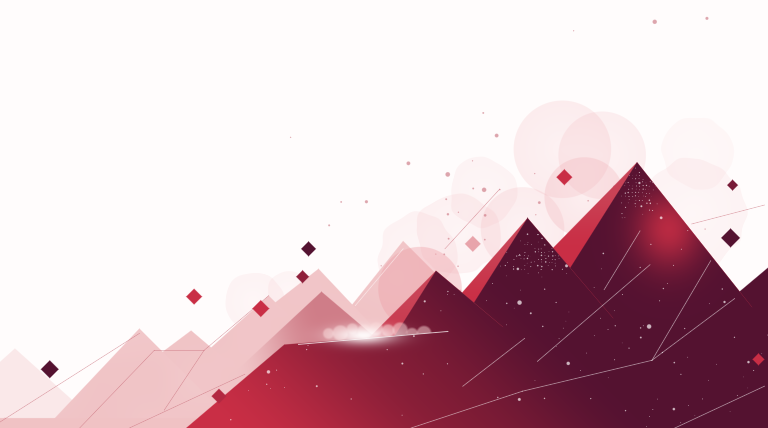
Write a WebGL 2 fragment shader that draws this background.

```glsl
#version 300 es
precision highp float;
// Crimson geometric mountains with pale clouds, drifting diamonds and fine lines.
uniform vec2 u_resolution;
out vec4 outColor;

const float HEIGHT = 4.3; // canvas height in scene units
const vec3 PAPER = vec3(1, .99, .99);
const vec3 BLUSH = vec3(.94, .76, .77);
const vec3 ROSE = vec3(.78, .42, .47);
const vec3 CRIMSON = vec3(.79, .18, .27);
const vec3 WINE = vec3(.5, .11, .21);
const vec3 PLUM = vec3(.33, .07, .19);

// Peaks: apex, left slope, right slope
const vec4 FAR_PEAKS[] = vec4[](
  vec4(4.05, 1.88, 1.25, 1), vec4(3.2, 1.6, .78, 1.06), vec4(2.7, 1.33, .9, 1),
  vec4(1.92, .98, .75, .85), vec4(1.4, 1, 1.06, 1));
const vec4 NEAR_PEAKS[] = vec4[](
  vec4(6.4, 2.67, 1.02, 1.26), vec4(5.3, 2.11, 1.14, 1.17), vec4(4.38, 1.58, 1, .84));
// Clouds: centre, radius, opacity
const vec4 CLOUDS[] = vec4[](
  vec4(5.65, 2.8, .49, .22), vec4(6.05, 2.74, .44, .2), vec4(5.87, 2.32, .4, .3),
  vec4(5.25, 2, .42, .22), vec4(4.85, 2.38, .34, .13), vec4(4.6, 1.95, .42, .16),
  vec4(4.2, 1.75, .4, .14), vec4(7, 2.75, .36, .09), vec4(6.95, 2.15, .55, .13),
  vec4(2.55, 1.28, .28, .13), vec4(2.92, 1.35, .23, .12));
// Diamonds: centre, half size, tone from pale to dark
const vec4 DIAMONDS[] = vec4[](
  vec4(.5, .59, .09, 1), vec4(1.95, 1.32, .08, .5), vec4(3.1, 1.8, .075, 1),
  vec4(3.04, 1.52, .065, .75), vec4(2.62, 1.2, .085, .5), vec4(2.2, .32, .075, .6),
  vec4(5.67, 2.52, .08, .5), vec4(7.34, 1.91, .095, 1), vec4(7.36, 2.44, .055, .85),
  vec4(4.75, 1.85, .08, .1), vec4(7.62, .69, .06, .5));
// Lines: start, end
const vec4 LIGHT_LINES[] = vec4[](
  vec4(4.13, 0, 5.25, .37), vec4(5.25, .37, 6.55, .68), vec4(6.55, .68, 7.38, 1.3),
  vec4(6.55, .68, 7.14, 1.68), vec4(5.4, .67, 6.53, 1.64), vec4(4.65, .42, 5.27, .9),
  vec4(6.07, 1.39, 6.43, 1.98), vec4(6.78, 0, 7.68, .42), vec4(3.57, 1.23, 4.05, 1.8));
const vec4 ROSE_LINES[] = vec4[](
  vec4(0, .06, 1.4, .95), vec4(.8, 0, 1.55, .78), vec4(1.55, .78, 2.05, .78),
  vec4(1.65, .18, 2.05, .78), vec4(2.05, .78, 2.7, 1.33), vec4(1.3, 0, 2.46, .54),
  vec4(4.47, 1.8, 5.02, 2.4), vec4(6.95, 2.05, 7.68, 2.24));

float hash(vec2 p) { return fract(sin(dot(p, vec2(127.1, 311.7))) * 43758.5453); }

float noise(vec2 p) {
  vec2 i = floor(p), f = smoothstep(0., 1., p - i), e = vec2(1, 0);
  return mix(mix(hash(i), hash(i + e), f.x), mix(hash(i + e.yx), hash(i + e.xx), f.x), f.y);
}

void paint(inout vec3 color, vec3 tint, float amount) { color = mix(color, tint, amount); }

float fill(float d, float aa) { return 1. - smoothstep(-aa, aa, d); }

float peak(vec2 p, vec4 k) {
  float slope = p.x < k.x ? k.z : k.w;
  return (p.y - k.y + slope * abs(p.x - k.x)) / length(vec2(1, slope));
}

float segment(vec2 p, vec4 s) {
  vec2 a = p - s.xy, b = s.zw - s.xy;
  return length(a - b * clamp(dot(a, b) / dot(b, b), 0., 1.));
}

float glow(vec2 p, vec2 centre, vec2 size) {
  vec2 q = (p - centre) / size;
  return exp(-dot(q, q));
}

// Random dots, one per cell; amount is the share of cells used
float specks(vec2 p, float cell, float amount, float aa) {
  vec2 id = floor(p / cell);
  vec2 centre = .3 + .4 * vec2(hash(id + 3.), hash(id + 7.));
  float radius = cell * mix(.04, .2, pow(hash(id + 5.), 3.));
  return step(hash(id), amount) * fill(length(p - (id + centre) * cell) - radius, aa);
}

vec3 slopeColor(vec2 p) {
  vec3 c = mix(CRIMSON, WINE, smoothstep(2.2, 5., p.x + p.y));
  paint(c, PLUM, smoothstep(4.6, 6.6, p.x + p.y));
  return mix(c, CRIMSON, .85 * glow(p, vec2(6.72, 2), vec2(.33, .38)));
}

void main() {
  vec2 p = gl_FragCoord.xy * HEIGHT / u_resolution.y;
  float aa = .75 * HEIGHT / u_resolution.y;
  vec3 color = PAPER, slope = slopeColor(p);

  // Clouds and dust in the sky
  float wobble = .07 * (noise(p * 6.) - .5);
  for (int i = 0; i < CLOUDS.length(); i++) {
    vec4 c = CLOUDS[i];
    float d = length(p - c.xy) - c.z + wobble * step(c.w, .16);
    paint(color, vec3(.93, .64, .67), c.w * fill(d, aa) * (.85 + .3 * d / c.z));
  }
  paint(color, ROSE, .6 * specks(p, .13, .25 * glow(p, vec2(5, 2.1), vec2(1.3, .6)), aa));

  // Pale distant range
  paint(color, BLUSH, .35 * fill(peak(p, vec4(.15, .8, .9, .9)), aa));
  for (int i = 0; i < FAR_PEAKS.length(); i++)
    paint(color, mix(BLUSH, PAPER, .12 * noise(p * 2. + float(i))), fill(peak(p, FAR_PEAKS[i]), aa));
  paint(color, BLUSH, fill(p.y - .1, aa));
  float shade = .8 * smoothstep(2.3, 3.3, p.x + .25 * p.y - .2);
  paint(color, ROSE, shade * fill(peak(p, vec4(3.23, 1.37, .93, .85)), aa));
  paint(color, vec3(.93, .62, .65), .4 * fill(length(p - vec2(4.22, 1.4)) - .42, aa));

  // Near peaks with a lit left face
  float dark = fill(peak(p, vec4(8, 1.85, .84, .84)), aa);
  paint(color, slope, dark);
  for (int i = 0; i < NEAR_PEAKS.length(); i++) {
    vec4 k = NEAR_PEAKS[i];
    float face = fill(peak(p, k), aa), shadow = fill(peak(p, vec4(k.xy, 1.58, k.w)), aa);
    paint(color, mix(CRIMSON, ROSE, .35 * smoothstep(.9, .2, k.y - p.y)), face);
    paint(color, slope, shadow);
    dark = max(dark * (1. - face), shadow);
  }

  // Mist puffs, foreground slope and its bright rim
  for (float n = 0.; n < 9.; n++) {
    vec2 centre = vec2(3.3 + .12 * n, .94 + .06 * hash(vec2(n, 2)));
    float d = length(p - centre) - .05 - .05 * hash(vec2(n, 9));
    paint(color, vec3(.97, .82, .82), .5 * fill(d, 2. * aa));
  }
  float body = fill(max(.76 * (p.y - .85 * (p.x - 1.87)), p.y - .61 - .08 * p.x), aa);
  paint(color, slope, body);
  dark = max(dark, body);
  paint(color, PAPER, .85 * fill(segment(p, vec4(3, .84, 4.5, .97)) - .004, aa));
  paint(color, PAPER, .95 * glow(p, vec2(3.65, .93), vec2(.32, .09)));

  // Snow specks gather near the summits
  float snow = glow(p, vec2(6.4, 2.42), vec2(.17, .2)) + .8 * glow(p, vec2(5.45, 1.72), vec2(.28, .16));
  float flakes = max(specks(p, .035, snow, aa), specks(p, .12, .1 + .5 * snow, aa));
  paint(color, PAPER, .7 * dark * flakes);

  // Fine lines
  for (int i = 0; i < LIGHT_LINES.length(); i++)
    paint(color, PAPER, .6 * fill(segment(p, LIGHT_LINES[i]) - .003, aa));
  for (int i = 0; i < ROSE_LINES.length(); i++)
    paint(color, ROSE, .7 * fill(segment(p, ROSE_LINES[i]) - .002, aa));

  // Drifting diamonds
  for (int i = 0; i < DIAMONDS.length(); i++) {
    vec4 k = DIAMONDS[i];
    vec2 q = abs(p - k.xy);
    vec3 tone = mix(BLUSH, CRIMSON, min(k.w * 2., 1.));
    paint(tone, PLUM, max(k.w * 2. - 1., 0.));
    paint(color, tone, fill((q.x + q.y - k.z) * .707, aa));
  }
  outColor = vec4(color, 1);
}
```
